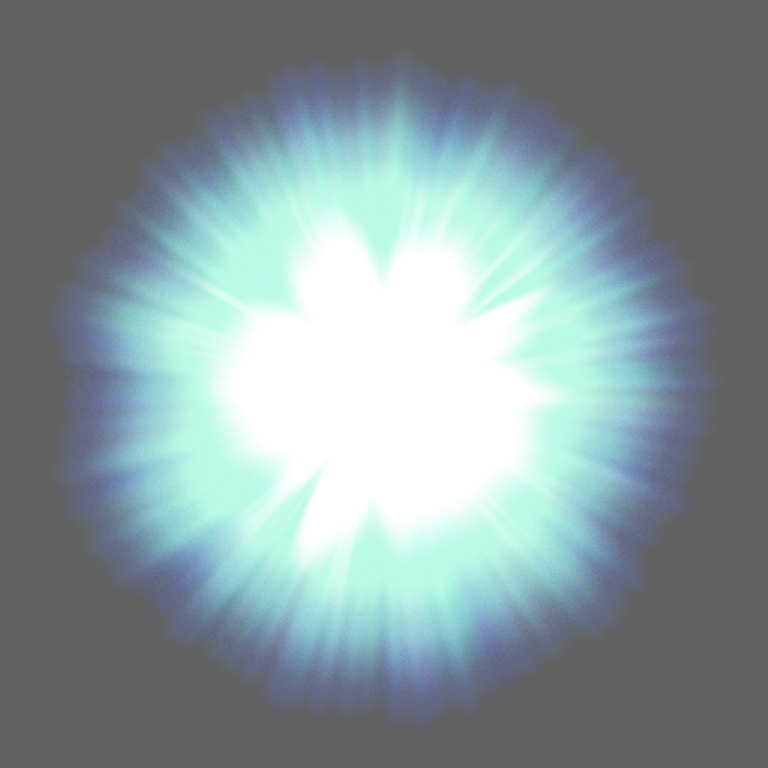
This background is drawn by a Shadertoy shader. Its source:

```glsl
const vec3 GREY = vec3(0.38);
const vec3 DUSK = vec3(0.39, 0.42, 0.52);
const vec3 BLUE = vec3(0.46, 0.58, 0.69);
const vec3 CYAN = vec3(0.57, 0.80, 0.83);
const vec3 MINT = vec3(0.73, 0.98, 0.90);
const vec3 WHITE = vec3(1.0);

// Lobes of the core: direction in degrees, angular width, reach
const vec3 LOBES[14] = vec3[14](
    vec3(90.0, 7.0, -0.050), vec3(39.0, 7.0, -0.060),
    vec3(12.0, 6.0, -0.030), vec3(137.0, 8.0, -0.045),
    vec3(235.0, 4.5, -0.075), vec3(217.0, 9.0, -0.025),
    vec3(267.0, 6.0, -0.035), vec3(31.0, 4.0, 0.050),
    vec3(106.0, 9.0, 0.025), vec3(65.0, 9.0, 0.012),
    vec3(180.0, 9.0, 0.020), vec3(245.0, 8.0, 0.050),
    vec3(333.0, 10.0, 0.018), vec3(357.0, 4.0, 0.025));

float hash(vec2 p) {
    p = fract(p * vec2(0.1031, 0.1137));
    p += dot(p, p.yx + 33.33);
    return fract((p.x + p.y) * p.x * 91.7);
}

// Layered sines around the circle; whole frequencies keep the seam closed
float rays(float angle, float radius, float seed) {
    float sum = 0.0;
    float freq = 7.0;
    float amp = 0.42;
    for (int i = 0; i < 6; i++) {
        float phase = seed * (2.3 + float(i)) + 1.7 * float(i * i);
        float warp = 1.3 * sin(3.0 * angle + phase) + 0.8 * sin(5.0 * angle - seed);
        sum += amp * sin(freq * angle + phase + warp + 3.0 * radius);
        freq = floor(freq * 1.6) + 1.0;
        amp *= 0.82;
    }
    return sum;
}

float coreEdge(float angle, float base) {
    float edge = base;
    for (int i = 0; i < 14; i++) {
        float away = mod(degrees(angle) - LOBES[i].x + 180.0, 360.0) - 180.0;
        float t = away / LOBES[i].y;
        edge += LOBES[i].z * exp(-t * t);
    }
    return edge;
}

// Radial colour ramp from the core out to the backdrop
vec3 glow(float radius, float edge) {
    vec3 c = mix(WHITE, MINT, smoothstep(edge - 0.025, edge + 0.045, radius));
    c = mix(c, CYAN, smoothstep(0.250, 0.325, radius));
    c = mix(c, BLUE, smoothstep(0.310, 0.362, radius));
    c = mix(c, DUSK, smoothstep(0.345, 0.398, radius));
    return mix(c, GREY, smoothstep(0.392, 0.440, radius));
}

void mainImage(out vec4 fragColor, in vec2 fragCoord) {
    vec2 uv = fragCoord / iResolution.xy;
    vec2 p = uv - vec2(0.496, 0.496) + 1e-5;
    float radius = length(p);
    float angle = atan(p.y, p.x);

    // Streaks lengthen or shorten the glow, slightly apart per channel
    float streak = rays(angle, radius, 1.3);
    float spread = smoothstep(0.10, 0.30, radius);
    vec3 fringe = vec3(rays(angle, radius, 4.1),
                       rays(angle, radius, 6.7),
                       rays(angle, radius, 9.2));
    vec3 reach = radius + spread * (0.014 * streak + 0.009 * fringe);
    float edge = coreEdge(angle, 0.192) + 0.008 * streak;
    vec3 col = vec3(glow(reach.r, edge).r,
                    glow(reach.g, edge).g,
                    glow(reach.b, edge).b);

    // Pale beams leaving the core
    float beam = smoothstep(0.1, 1.1, rays(angle, radius, 2.6));
    float nearCore = 1.0 - smoothstep(0.20, 0.33, radius);
    col = mix(col, WHITE, 0.5 * beam * nearCore);

    // Faint grain within the halo
    float halo = smoothstep(0.22, 0.33, radius) * (1.0 - smoothstep(0.38, 0.43, radius));
    col += 0.03 * halo * (hash(floor(uv * 512.0)) - 0.5);

    fragColor = vec4(clamp(col, 0.0, 1.0), 1.0);
}
```
